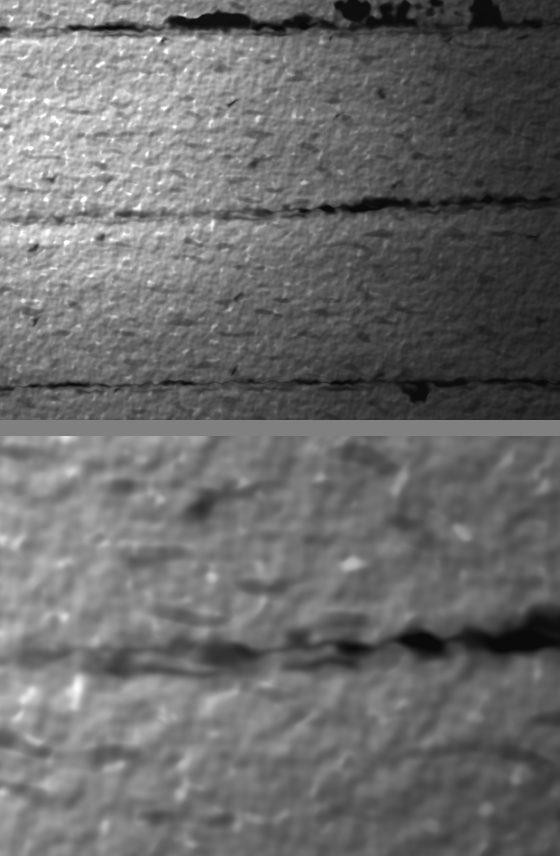
Top, the full canvas; bottom, a detail of the centre.
This texture is drawn by a WebGL 2 fragment shader. Its source:

```glsl
#version 300 es
precision highp float;
// Rough grey plaster boards under a raking lamp, parted by three crumbling seams.
// A gradient-noise height field is shaded by its slope towards the lamp; beaded
// seams, torn edges, pits and glints are layered over it from distances and noise.

uniform vec2 u_resolution;
out vec4 outColor;

const int SEAM_COUNT = 3;
// Each seam: height at left, slope, bend, half width
const vec4 SEAMS[SEAM_COUNT] = vec4[](
    vec4(0.076, 0.030, -0.015, 0.0050),
    vec4(0.479, 0.020, 0.013, 0.0075),
    vec4(0.930, 0.008, 0.000, 0.0075));
// Each torn edge: centre, spread, signed reach from the seam
const vec3 TEARS[SEAM_COUNT] = vec3[](
    vec3(0.99, 0.05, -0.045), vec3(1.20, 0.50, 0.014), vec3(0.93, 0.20, 0.065));
// Each seam: darkness at left and right, brightness of the lip below
const vec3 DEPTHS[SEAM_COUNT] = vec3[](
    vec3(0.62, 0.75, 0.04), vec3(0.36, 1.00, 0.20), vec3(0.95, 0.70, 0.13));

const vec2 LAMP_CENTRE = vec2(0.10, 0.70);
const vec2 LAMP_FALLOFF = vec2(1.6, 2.1);
const float AMBIENT = 0.125;
const float LAMP_POWER = 0.60;
const vec2 RELIEF_STEP = vec2(-0.0035, 0.0045);
const float RELIEF_GAIN = 0.62;
const float GLINT_GAIN = 0.36;
const float CREASE_DEPTH = 0.30;
const float PIT_CELL = 0.17;
const float PIT_CHANCE = 0.35;
const float CREVICE_TONE = 0.04;

float hash(vec2 p) {
    return fract(sin(dot(p, vec2(127.1, 311.7))) * 43758.5453);
}

// Slope of a random direction at one lattice corner
float corner(vec2 cell, vec2 offset) {
    float angle = 6.2832 * hash(cell);
    return dot(vec2(cos(angle), sin(angle)), offset);
}

// Gradient noise centred on one half
float noise(vec2 p) {
    vec2 i = floor(p), f = fract(p), e = vec2(1, 0);
    vec2 u = f * f * f * (f * (f * 6.0 - 15.0) + 10.0);
    float low = mix(corner(i, f), corner(i + e, f - e), u.x);
    float high = mix(corner(i + e.yx, f - e.yx), corner(i + 1.0, f - 1.0), u.x);
    return 0.5 + mix(low, high, u.y);
}

float bell(float x) { return exp(-x * x); }

// Plaster surface: rotated octaves plus faint strokes along the boards
float plasterHeight(vec2 p) {
    float height = 0.0, amplitude = 0.8;
    vec2 q = mat2(0.88, 0.47, -0.47, 0.88) * p * 36.0;
    for (int i = 0; i < 3; i++) {
        height += amplitude * noise(q);
        q = mat2(1.3, 0.9, -0.9, 1.3) * q + 17.3;
        amplitude *= 0.55;
    }
    return height + 0.16 * noise(p * vec2(7.0, 62.0));
}

// Signed height above a wandering, jagged seam
float seamOffset(vec2 p, int i) {
    vec4 s = SEAMS[i];
    float row = float(i) * 7.3 + 0.4;
    float wander = 0.006 * (noise(vec2(p.x * 9.0, row)) - 0.5)
                 + 0.007 * (noise(vec2(p.x * 29.0, row + 3.0)) - 0.5)
                 + 0.006 * (noise(p * 55.0 + row) - 0.5);
    return p.y - s.x - p.x * (s.y + s.z * p.x) - wander;
}

// Dark cover of a seam: beaded crevice, second crack and torn crumbs
float seamShadow(vec2 p, int i, float d) {
    vec3 tear = TEARS[i];
    float row = float(i) * 5.1 + 0.3;
    float depth = mix(DEPTHS[i].x, DEPTHS[i].y, smoothstep(0.3, 1.1, p.x));
    depth *= 0.5 + noise(vec2(p.x * 8.0, row));
    float bead = smoothstep(0.2, 0.75, noise(p * vec2(24.0, 34.0) + row + 2.0));
    float width = SEAMS[i].w * (0.5 + 0.9 * bead);
    float crevice = depth * (0.4 + 0.75 * bead) * bell(d / width);
    float halo = 0.2 * depth * bell(d / 0.017);
    float second = 0.55 * depth * bell((d + 0.016) / 0.005)
                 * smoothstep(0.4, 0.75, noise(vec2(p.x * 13.0, row + 4.0)));

    float patches = smoothstep(0.45, 0.9, noise(vec2(p.x * 4.0, row + 8.0)));
    float reach = abs(tear.z) * (bell((p.x - tear.x) / tear.y) + 0.5 * patches);
    float outward = d * sign(tear.z);
    float crumb = 0.65 * noise(p * vec2(13.0, 21.0) + row) + 0.35 * noise(p * 41.0);
    float edge = reach * (0.3 + 1.5 * crumb) - outward;
    float torn = smoothstep(-0.012, 0.008, outward) * smoothstep(-0.004, 0.014, edge)
               * smoothstep(0.004, 0.014, reach) * smoothstep(0.28, 0.58, crumb);
    return 1.0 - (1.0 - min(crevice, 1.0)) * (1.0 - halo) * (1.0 - min(second, 1.0))
         * (1.0 - 0.95 * torn);
}

// Sparse slanted pits, at most one in each grid cell
float pitShadow(vec2 p) {
    vec2 cell = floor(p / PIT_CELL);
    vec2 centre = 0.25 + 0.5 * vec2(hash(cell + 3.1), hash(cell + 8.7));
    vec2 q = p - (cell + centre) * PIT_CELL;
    q += 0.016 * (vec2(noise(p * 45.0), noise(p * 45.0 + 31.0)) - 0.5);
    q = mat2(0.85, -0.53, 0.53, 0.85) * q;
    float size = 0.6 + 0.7 * hash(cell + 5.9);
    float d = length(q / vec2(0.015, 0.008)) / size;
    return 0.7 * step(hash(cell), PIT_CHANCE) * bell(d);
}

void main() {
    vec2 p = gl_FragCoord.xy / u_resolution.y;

    // Lamp pool with broad unevenness and faint bands along the boards
    vec2 toLamp = p - LAMP_CENTRE;
    float lamp = exp(-dot(toLamp * toLamp, LAMP_FALLOFF));
    float bands = 0.14 * noise(p * vec2(3.0, 7.0)) + 0.14 * noise(p * vec2(2.0, 34.0));
    float light = (AMBIENT + LAMP_POWER * lamp) * (0.88 + bands);

    // Slope shading, bright grains and short dark creases
    float relief = plasterHeight(p) - plasterHeight(p + RELIEF_STEP);
    float tone = light * (1.0 + RELIEF_GAIN * relief);
    float grain = noise(p * vec2(46.0, 50.0) + 40.3);
    tone += GLINT_GAIN * lamp * smoothstep(0.58, 1.05, grain) * smoothstep(-0.15, 0.3, relief);
    float crease = noise(p * vec2(17.0, 38.0) + vec2(p.y * 9.0, 61.7));
    tone *= 1.0 - CREASE_DEPTH * smoothstep(0.68, 1.0, crease);

    // Seams and their lit lower lips
    float shadow = pitShadow(p);
    for (int i = 0; i < SEAM_COUNT; i++) {
        float d = seamOffset(p, i);
        tone += DEPTHS[i].z * lamp * bell((d + 0.035) / 0.018) * (0.4 + 0.8 * grain);
        shadow = max(shadow, seamShadow(p, i, d));
    }
    tone = mix(tone, CREVICE_TONE, clamp(shadow, 0.0, 1.0));
    outColor = vec4(vec3(clamp(tone, 0.0, 1.0)), 1.0);
}
```
